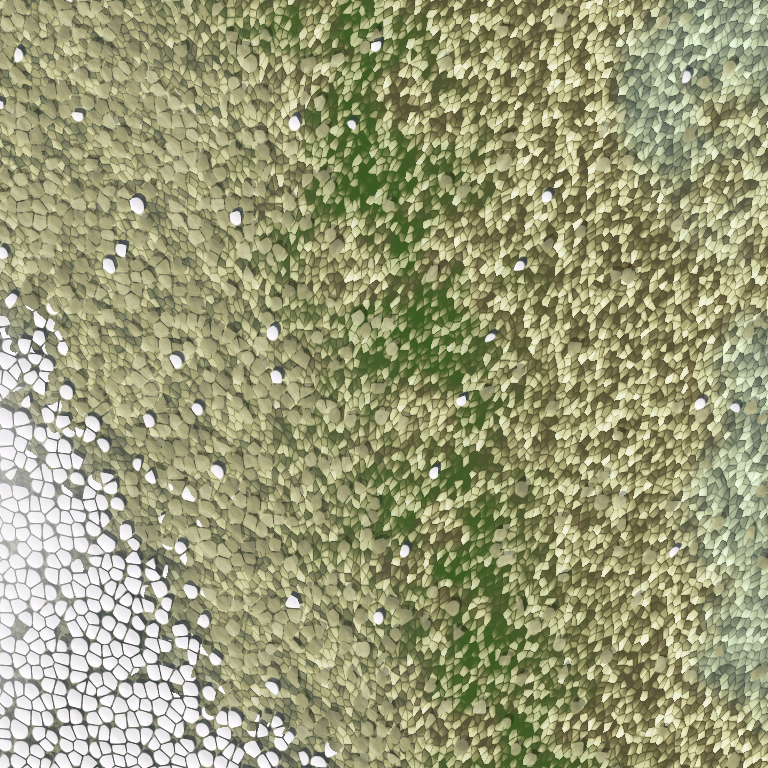
Reproduce this texture procedurally as a WebGL 1 fragment shader.

```glsl
precision highp float;
// Pebble shore seen through shallow water: dry white stones at the lower left,
// beige wet stones, a mossy diagonal band, then fine gravel with pale patches.
// Two layers of stretched Voronoi cells, coloured by smooth zones of the canvas.
uniform vec2 u_resolution;

const float GRAIN_SCALE = 98.0;  // fine gravel cells across the canvas
const float STONE_SCALE = 54.0;  // larger pebble cells across the canvas
const float LEFT_LEAN = -0.65;   // grain tilt from vertical, radians
const float RIGHT_LEAN = 0.55;
const float GRAIN_STRETCH = 1.35;
const float STONE_STRETCH = 1.12;
const float STREAK_STRENGTH = 0.42;
const vec2 STREAK_SCALE = vec2(170.0, 65.0);
const vec2 LIGHT_DIR = vec2(-0.5, -0.86);
const vec2 SHADOW_SHIFT = vec2(-0.0035, -0.0055);
const vec3 DARK_OLIVE = vec3(0.27, 0.31, 0.25);
const vec3 MID_OLIVE = vec3(0.47, 0.48, 0.35);
const vec3 KHAKI = vec3(0.68, 0.67, 0.47);
const vec3 CREAM = vec3(0.86, 0.86, 0.67);
const vec3 PALE = vec3(0.95, 0.95, 0.86);
const vec3 BEIGE_GREY = vec3(0.69, 0.67, 0.56);
const vec3 DRY_WHITE = vec3(0.97, 0.96, 0.97);
const vec3 SHADOW = vec3(0.23, 0.26, 0.29);
const vec3 MOSS = vec3(0.22, 0.36, 0.13);
const vec3 BROWN = vec3(0.43, 0.34, 0.17);
const vec3 WATER_PALE = vec3(0.70, 0.78, 0.68);

float hash(vec2 p) { return fract(sin(dot(p, vec2(127.1, 311.7))) * 43758.5453); }

float noise(vec2 p) {
  vec2 i = floor(p), f = fract(p);
  f = f * f * (3.0 - 2.0 * f);
  return mix(mix(hash(i), hash(i + vec2(1.0, 0.0)), f.x),
             mix(hash(i + vec2(0.0, 1.0)), hash(i + vec2(1.0)), f.x), f.y);
}

float fbm(vec2 p) {
  return 0.57 * noise(p) + 0.28 * noise(p * 2.1 + 17.3) + 0.15 * noise(p * 4.4 + 53.6);
}

// Across and along components of v for an axis tilted from the vertical
vec2 leanFrame(vec2 v, float lean) {
  vec2 axis = vec2(sin(lean), cos(lean));
  return vec2(dot(v, vec2(axis.y, -axis.x)), dot(v, axis));
}

// Stretched Voronoi cell: distance to centre, gap to neighbour, id, lighting
vec4 pebbleCell(vec2 p, float lean, float stretch) {
  vec4 found = vec4(9.0, 9.0, 0.0, 0.0);
  for (int y = -1; y <= 1; y++) {
    for (int x = -1; x <= 1; x++) {
      vec2 cell = floor(p) + vec2(float(x), float(y));
      vec2 offset = p - cell - 0.1 - 0.8 * vec2(hash(cell), hash(cell + 41.7));
      float d = length(leanFrame(offset, lean) * vec2(stretch, 1.0 / stretch));
      if (d < found.x) found = vec4(d, found.x, hash(cell + 83.1), dot(offset, LIGHT_DIR));
      else found.y = min(found.y, d);
    }
  }
  found.y -= found.x;
  return found;
}

// Coverage of one larger stone; only a share of the cells holds a stone
float stoneMask(vec4 cell, float share, float blur) {
  float radius = 0.40 + 0.22 * fract(cell.z * 37.0) + 0.12 * share;
  float body = 1.0 - smoothstep(radius - blur, radius + blur, cell.x);
  return body * smoothstep(0.02, 0.08 + blur, cell.y) * step(cell.z, share);
}

vec3 gravelColor(float tone) {
  vec3 c = mix(DARK_OLIVE, MID_OLIVE, smoothstep(0.0, 0.27, tone));
  c = mix(c, KHAKI, smoothstep(0.27, 0.52, tone));
  c = mix(c, CREAM, smoothstep(0.52, 0.78, tone));
  return mix(c, PALE, smoothstep(0.80, 1.05, tone));
}

void main() {
  vec2 uv = gl_FragCoord.xy / u_resolution;
  float patches = fbm(uv * 6.0) - 0.5, clumps = fbm(uv * 19.0 + 7.0) - 0.5;

  // Zones across the shore
  float shore = uv.x - 0.38 + 0.58 * uv.y + 0.10 * patches + 0.16 * clumps;
  float dry = 1.0 - smoothstep(-0.14, 0.08, shore);
  float deep = smoothstep(0.25, 0.55, uv.x + 0.22 * (uv.y - 0.5) + 0.12 * patches);
  float band = (uv.x - 0.66 + 0.24 * uv.y + 0.12 * patches) / 0.14;
  float moss = exp(-band * band) * smoothstep(-0.22, 0.16, clumps + 0.3 * patches);
  float pale = smoothstep(0.0, 0.22, uv.x - 0.84 + 0.16 * (uv.y - 0.5) + 0.5 * patches);

  // Fine gravel, with tilted streaks of light
  float lean = mix(LEFT_LEAN, RIGHT_LEAN, deep);
  vec4 grain = pebbleCell(uv * GRAIN_SCALE, lean, GRAIN_STRETCH);
  float streak = mix(noise(leanFrame(uv, LEFT_LEAN) * STREAK_SCALE),
                     noise(leanFrame(uv, RIGHT_LEAN) * STREAK_SCALE), deep) - 0.5;
  float tone = 0.55 + (grain.z - 0.5) * mix(0.55, 0.85, deep);
  tone += STREAK_STRENGTH * streak + 0.25 * grain.w + 0.22 * clumps;
  tone -= 0.30 * (1.0 - smoothstep(0.0, 0.28, grain.y)) + 0.20 * moss;
  float darkness = 1.0 - smoothstep(0.15, 0.62, tone);
  vec3 color = mix(gravelColor(tone), BROWN, 0.45 * deep * darkness * (1.0 - pale));
  color = mix(color, MOSS, moss * (0.18 + 0.70 * darkness));
  color = mix(color, BEIGE_GREY, 0.18 * (1.0 - deep));
  color = mix(color, WATER_PALE * (0.65 + 0.55 * tone), 0.65 * pale);

  // Larger wet stones, then dry white ones with shadows between them
  float blur = max(0.07, 0.7 * STONE_SCALE / min(u_resolution.x, u_resolution.y));
  vec4 stone = pebbleCell(uv * STONE_SCALE, lean, STONE_STRETCH);
  vec4 caster = pebbleCell((uv + SHADOW_SHIFT) * STONE_SCALE, lean, STONE_STRETCH);
  float wetShare = mix(0.55, 0.07, deep), dryShare = 0.96 * dry + 0.025 * (1.0 - deep);
  float wetTone = 0.40 + 0.38 * fract(stone.z * 91.0) + 0.30 * stone.w + 0.2 * streak;
  color *= 1.0 - 0.28 * stoneMask(caster, wetShare, blur);
  color = mix(color, mix(gravelColor(wetTone), BEIGE_GREY, 0.35), 0.85 * stoneMask(stone, wetShare, blur));
  color = mix(color, SHADOW, 0.72 * max(stoneMask(caster, dryShare, blur), 0.6 * dry));
  vec3 whiteColor = DRY_WHITE * (0.98 + 0.14 * stone.w + 0.05 * streak);
  color = mix(color, whiteColor, stoneMask(stone, dryShare, blur));

  // Glare on the dry stones at the left edge
  float glare = dry * (1.0 - smoothstep(0.0, 0.22, uv.x + 0.5 * abs(uv.y - 0.3)));
  gl_FragColor = vec4(clamp(mix(color, DRY_WHITE, 0.55 * glare), 0.0, 1.0), 1.0);
}
```
